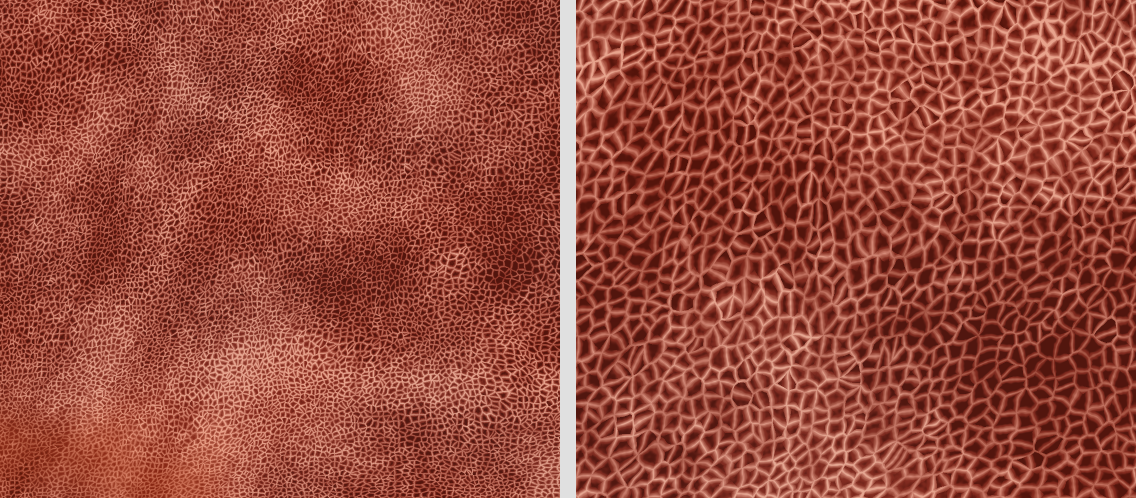
Left, the full canvas; right, a detail of the centre.
Write a Shadertoy shader that draws this texture.

```glsl
vec2 hash2(vec2 p) {
    vec3 h = fract(p.xyx * vec3(0.1031, 0.1030, 0.0973));
    h += dot(h, h.yzx + 33.33);
    return fract((h.xx + h.yz) * h.zy) * 2.0 - 1.0;
}

float gradientNoise(vec2 p) {
    vec2 i = floor(p), f = p - i;
    vec2 u = f * f * f * (f * (f * 6.0 - 15.0) + 10.0);
    vec2 e = vec2(0.0, 1.0);
    float low = mix(dot(hash2(i), f), dot(hash2(i + e.yx), f - e.yx), u.x);
    float high = mix(dot(hash2(i + e), f - e), dot(hash2(i + 1.0), f - 1.0), u.x);
    return mix(low, high, u.y);
}

vec2 noise2(vec2 p) {
    return vec2(gradientNoise(p + 17.0), gradientNoise(p + 71.0));
}

// Distance to the border between the two nearest cells
float cellBorder(vec2 p) {
    vec2 cell = floor(p), nearA = vec2(9.0), nearB = vec2(9.0);
    for (int y = -1; y <= 1; y++)
    for (int x = -1; x <= 1; x++) {
        vec2 id = cell + vec2(x, y);
        vec2 r = id + 0.5 + 0.42 * hash2(id + 50.0) - p;
        if (dot(r, r) < dot(nearA, nearA)) {
            nearB = nearA;
            nearA = r;
        } else if (dot(r, r) < dot(nearB, nearB)) {
            nearB = r;
        }
    }
    return dot(0.5 * (nearA + nearB), normalize(nearB - nearA));
}

// Soft pale band worn along a fold
float fold(vec2 p, vec2 a, vec2 b, float width) {
    vec2 ab = b - a;
    float along = clamp(dot(p - a, ab) / dot(ab, ab), 0.0, 1.0);
    float d = length(p - a - ab * along) / width;
    return exp(-d * d);
}

vec3 leatherRamp(float t) {
    vec3 c = mix(vec3(0.33, 0.075, 0.04), vec3(0.52, 0.16, 0.11), smoothstep(0.0, 0.28, t));
    c = mix(c, vec3(0.66, 0.32, 0.25), smoothstep(0.28, 0.56, t));
    c = mix(c, vec3(0.77, 0.44, 0.37), smoothstep(0.56, 0.78, t));
    return mix(c, vec3(0.91, 0.64, 0.55), smoothstep(0.78, 1.08, t));
}

vec3 leather(vec2 p) {
    // Stretch the grain: leaning at the left, flattened near the bottom
    vec2 across = vec2(0.9, -0.436);
    float lean = dot(p, across);
    vec2 q = p + across * 0.3 * smoothstep(-0.5, 0.7, lean);
    q.y -= 0.1 * exp(-4.0 * p.y);
    q += 0.035 * noise2(p * 5.0) + 0.01 * noise2(p * 17.0);
    vec2 grain = q * 83.0;
    grain += 0.35 * noise2(grain * 0.9);

    // Pale net of creases around dark pebbles
    float net = pow(clamp(1.0 - cellBorder(grain) / 0.5, 0.0, 1.0), 2.0);
    float strength = 0.92 + 0.5 * gradientNoise(grain * 0.45);

    // Broad wear, streaks and folds
    vec2 w = p + 0.06 * noise2(p * 6.0);
    float wear = 0.45 * gradientNoise(p * 3.1 + 4.0) + 0.3 * gradientNoise(p * 8.0);
    vec2 streakPos = vec2(lean * 17.0, dot(p, vec2(0.436, 0.9)) * 4.0);
    wear += 0.25 * gradientNoise(streakPos) * smoothstep(0.8, 0.3, p.x);
    float folds = fold(w, vec2(0.22, 0.96), vec2(0.70, 0.62), 0.035)
        + fold(w, vec2(0.63, 1.02), vec2(0.26, 0.39), 0.04)
        + 0.8 * fold(w, vec2(0.40, 0.26), vec2(1.12, 0.20), 0.06)
        + 0.8 * fold(w, vec2(0.76, 0.64), vec2(1.10, 0.24), 0.05);
    folds = min(folds, 1.2);
    wear += 0.05 * smoothstep(0.5, 0.0, p.y) - 0.08 * smoothstep(0.5, 1.1, p.x);

    float tone = 0.04 + net * strength * (0.95 + 0.15 * folds) + wear + 0.1 * folds;
    tone += 0.16 * gradientNoise(p * 310.0);

    // Rubbed, smoother corner
    float rubbed = fold(w, vec2(0.0, 0.10), vec2(0.35, 0.03), 0.11);
    tone = mix(tone, 0.56 + 0.4 * wear, 0.45 * rubbed);

    vec3 color = leatherRamp(tone);
    float dusty = clamp(0.3 + 1.2 * gradientNoise(p * 4.0 + 30.0), 0.0, 0.7);
    color += dusty * vec3(-0.02, 0.02, 0.03);
    return color + rubbed * vec3(0.03, 0.0, -0.03);
}

void mainImage(out vec4 fragColor, in vec2 fragCoord) {
    // Four samples smooth the fine net
    vec3 color = vec3(0.0);
    for (int i = 0; i < 4; i++) {
        vec2 offset = vec2(i % 2, i / 2) * 0.5 - 0.25;
        color += leather((fragCoord + offset) / iResolution.y);
    }
    fragColor = vec4(color * 0.25, 1.0);
}
```
